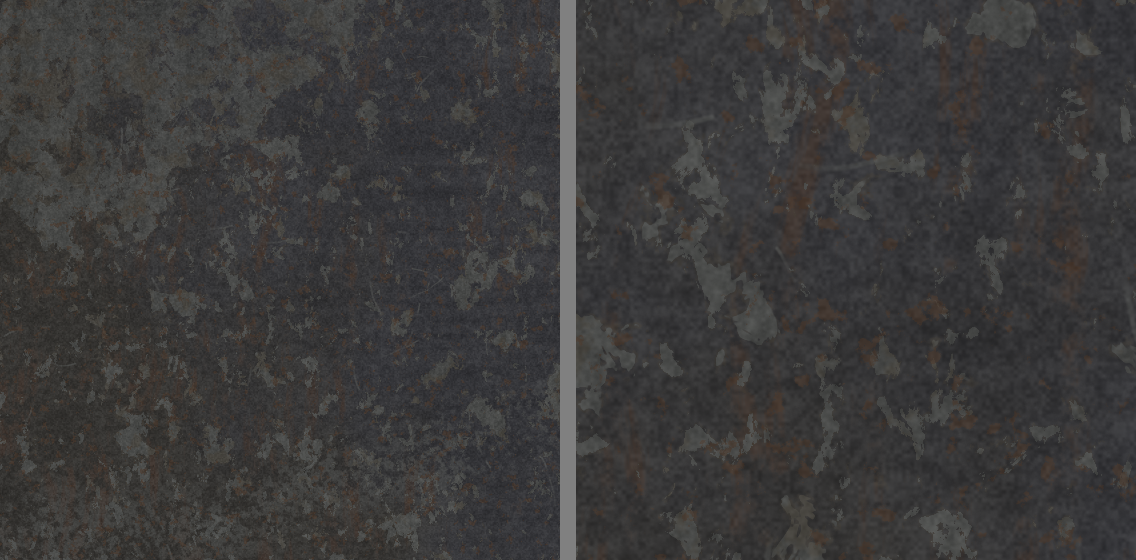
Left: the whole. Right: its middle third, enlarged.
Give the GLSL for this texture, as a Shadertoy shader.

```glsl
#define BROWN_METAL vec3(0.207, 0.201, 0.191)
#define BLUE_METAL vec3(0.211, 0.213, 0.229)
#define PAINT vec3(0.292, 0.297, 0.291)
#define RUST vec3(0.258, 0.200, 0.170)
#define OCHRE vec3(0.275, 0.250, 0.210)
#define FLAKE_SCALE 15.0
#define BARE_LEVEL 0.665
#define PAINTED_LEVEL 0.42
#define SCRATCHES 46
#define GRAIN 0.058

float hash(vec2 p) {
    vec3 q = fract(p.xyx * 0.1031);
    q += dot(q, q.yzx + 33.33);
    return fract((q.x + q.y) * q.z);
}

float noise(vec2 p) {
    vec2 i = floor(p), f = fract(p);
    f = f * f * (3.0 - 2.0 * f);
    return mix(mix(hash(i), hash(i + vec2(1, 0)), f.x),
               mix(hash(i + vec2(0, 1)), hash(i + vec2(1, 1)), f.x), f.y);
}

float fbm(vec2 p) {
    float sum = 0.0, weight = 0.5, total = 0.0;
    for (int i = 0; i < 6; i++) {
        sum += weight * noise(p);
        total += weight;
        weight *= 0.62;
        p = mat2(1.6, 1.2, -1.2, 1.6) * p + 17.3;
    }
    return sum / total;
}

// Thin bent line, fading along its length
float scratch(vec2 p, vec2 start, vec2 span, float width) {
    vec2 d = p - start;
    float t = clamp(dot(d, span) / dot(span, span), 0.0, 1.0);
    vec2 bend = vec2(-span.y, span.x) * 0.25 * t * (1.0 - t);
    float dist = length(d - span * t - bend);
    return smoothstep(width + 0.0012, width * 0.3, dist) * (1.0 - 0.6 * t);
}

float scratches(vec2 p) {
    float sum = 0.0;
    for (int i = 0; i < SCRATCHES; i++) {
        float k = float(i) + 1.0;
        vec2 start = vec2(hash(vec2(k, 3.1)), hash(vec2(k, 8.7)));
        float angle = 6.283 * hash(vec2(k, 5.3));
        float len = mix(0.02, 0.13, pow(hash(vec2(k, 1.9)), 2.0));
        float width = mix(0.0006, 0.0018, hash(vec2(k, 6.4)));
        sum = max(sum, scratch(p, start, len * vec2(cos(angle), sin(angle)), width));
    }
    return sum * smoothstep(0.2, 0.55, noise(p * 60.0));
}

void mainImage(out vec4 fragColor, in vec2 fragCoord) {
    vec2 p = fragCoord / iResolution.y;
    float broad = fbm(p * 3.0 + 4.0) - 0.5;
    float patches = fbm(p * 9.0 + 31.0);
    float fine = fbm(p * 110.0 + 9.0);

    // Regions: painted upper left, worn band rising to the lower right
    float painted = smoothstep(0.40, 0.68, p.y - 0.6 * p.x + 0.4 * broad);
    float bandY = 0.05 + 0.2 * p.x * p.x;
    float band = smoothstep(0.12, 0.0, abs(p.y - bandY + 0.2 * broad));

    // Bare metal with mottling and horizontal ripples
    float cool = smoothstep(0.2, 0.7, p.x + 0.5 * (p.y - 0.5) + 0.8 * broad);
    vec3 col = mix(BROWN_METAL, BLUE_METAL, cool);
    col *= 1.0 + 0.2 * (patches - 0.5) + 0.35 * (fine - 0.5);
    float ripple = noise(vec2(p.x * 5.0, p.y * 110.0 + 3.0 * noise(p * 5.0)));
    col += 0.026 * (ripple - 0.5) * smoothstep(0.2, 0.8, p.x);

    // Narrow vertical rust runs
    float runs = fbm(vec2(p.x * 60.0 + 2.0 * noise(p * 8.0), p.y * 7.0));
    float rusty = smoothstep(0.50, 0.70, runs) * smoothstep(0.42, 0.66, patches + 0.6 * (fine - 0.5));
    rusty *= 1.0 - 0.8 * painted;
    col = mix(col, RUST, 0.75 * rusty);

    // Grainy worn haze
    float haze = smoothstep(0.42, 0.64, fine + 0.5 * (patches - 0.5));
    col = mix(col, PAINT, haze * (0.55 * band + 0.12));

    // Paint flakes, large and small, with stained rims
    vec2 warp = vec2(noise(p * 45.0), noise(p * 45.0 + 50.0)) - 0.5;
    vec2 q = p + 0.012 * warp;
    float level = mix(BARE_LEVEL, PAINTED_LEVEL, painted);
    float large = fbm(q * vec2(FLAKE_SCALE * 1.2, FLAKE_SCALE) + 12.0) + 0.15 * broad - level;
    float small = fbm(q * vec2(62.0, 42.0) + 70.0) - mix(0.655, 0.61, painted) + 0.2 * (patches - 0.5);
    float chips = smoothstep(0.62, 0.645, fbm(q * vec2(42.0, 34.0) + 140.0)) * painted;
    float field = max(large, small);
    float flake = smoothstep(-0.005, 0.009, field) * (1.0 - chips);
    float rim = smoothstep(-0.05, -0.005, field) * (1.0 - flake);
    col = mix(col, OCHRE, 0.4 * rim * smoothstep(0.35, 0.6, fine));

    // Brushed, stained coat
    float brushed = noise(vec2(p.x * 190.0, p.y * 9.0)) - 0.5;
    float wash = smoothstep(0.62, 0.82, noise(vec2(p.x * 26.0, p.y * 1.5))) * painted;
    vec3 coat = PAINT * (1.0 + 0.08 * brushed + 0.4 * (fine - 0.5) + 0.25 * (patches - 0.5));
    coat += 0.022 * wash - 0.026 * painted;
    float stain = smoothstep(0.53, 0.68, fbm(p * 28.0 + 90.0));
    coat = mix(coat, OCHRE, 0.5 * stain);
    col = mix(col, coat, flake * mix(0.95, 0.80, painted));

    // Rust specks, scratches and grain
    float specks = smoothstep(0.65, 0.72, fbm(p * 75.0 + 210.0));
    col = mix(col, RUST + vec3(0.035, 0.02, 0.0), 0.6 * specks);
    col = mix(col, PAINT + 0.03, 0.7 * scratches(p + 0.004 * warp));
    col += GRAIN * (noise(p * 420.0) - 0.5);
    fragColor = vec4(col, 1.0);
}
```
